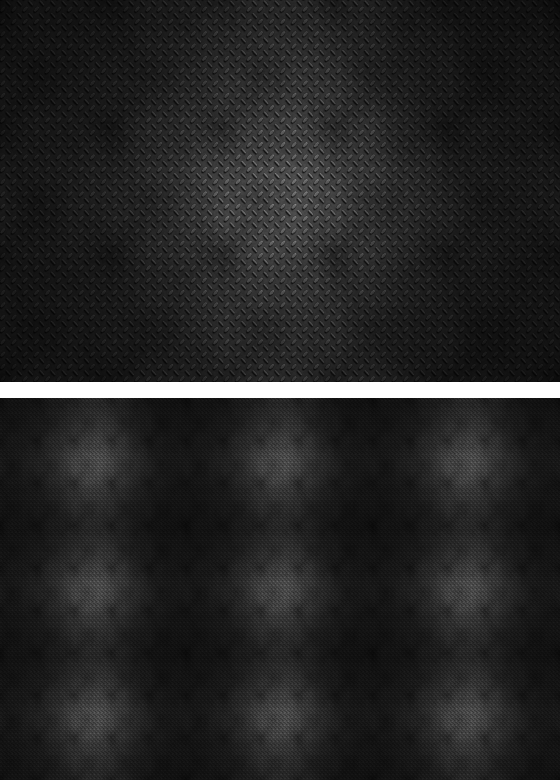
Top: one tile. Bottom: repeated 3 by 3.
This texture is drawn by a Shadertoy shader. Its source:

```glsl
// Dark steel tread plate: crossed raised lugs, mottled wear and a soft central glow.
#define LUG_CELLS vec2(50.0, 31.0)    // lug cells across and down
#define WEAR_TILES vec2(5.0, 3.0)     // repeats of the wear blotches
#define GLOW_FALLOFF vec2(2.0, 0.85)  // how fast the glow fades in x and y
#define EDGE_LIGHT 0.052
#define GLOW_LIGHT 0.205
#define WEAR_AMOUNT 0.65
#define GRAIN_AMOUNT 0.2
#define WIDE_LUG vec2(0.175, 0.138)   // half length and radius, in cell widths
#define SLIM_LUG vec2(0.215, 0.088)
#define LUG_ANGLE 0.85

const float PI = 3.14159;
const vec2 LIGHT_DIR = vec2(0.45, 0.89);

float hash(vec2 p) {
    vec3 q = fract(vec3(p.xyx) * 0.1031);
    q += dot(q, q.yzx + 33.33);
    return fract((q.x + q.y) * q.z);
}

// Value noise that wraps after a whole number of lattice cells.
float wrapNoise(vec2 p, vec2 period) {
    vec2 i = floor(p), f = fract(p);
    f = f * f * (3.0 - 2.0 * f);
    float a = hash(mod(i, period));
    float b = hash(mod(i + vec2(1.0, 0.0), period));
    float c = hash(mod(i + vec2(0.0, 1.0), period));
    float d = hash(mod(i + 1.0, period));
    return mix(mix(a, b, f.x), mix(c, d, f.x), f.y);
}

// Layered blotches over the unit square.
float wrapFbm(vec2 uv, vec2 period) {
    float sum = 0.0, weight = 0.5;
    for (int octave = 0; octave < 4; octave++) {
        sum += weight * wrapNoise(uv * period, period);
        period *= 2.0;
        weight *= 0.5;
    }
    return sum / 0.9375;
}

// Signed distance to a slightly tapered capsule at the given angle.
float lugDistance(vec2 p, float angle, vec2 shape) {
    vec2 axis = vec2(cos(angle), sin(angle));
    float along = dot(p, axis);
    float nearest = clamp(along, -shape.x, shape.x);
    float taper = 1.0 - 0.25 * abs(nearest) / shape.x;
    return length(p - axis * nearest) - shape.y * taper;
}

// Brightness factor of the plate relief.
float treadRelief(vec2 uv) {
    vec2 cell = uv * LUG_CELLS;
    vec2 cellPixels = iResolution.xy / LUG_CELLS;
    vec2 cellSize = vec2(1.0, cellPixels.y / cellPixels.x);
    float soft = 0.6 / cellPixels.x;
    float relief = 1.0;

    // A wide lug leans right; a slim one leans left, half a cell away.
    for (int k = 0; k < 2; k++) {
        bool wide = k == 0;
        vec2 center = vec2(0.25 + 0.5 * float(k));
        vec2 p = (fract(cell - center + 0.5) - 0.5) * cellSize;
        float angle = wide ? LUG_ANGLE : -LUG_ANGLE;
        vec2 shape = wide ? WIDE_LUG : SLIM_LUG;

        float d = lugDistance(p, angle, shape);
        float shadowD = lugDistance(p + LIGHT_DIR * 0.12, angle, shape);
        float slope = (lugDistance(p + LIGHT_DIR * 0.06, angle, shape) - d) / 0.06;
        float rim = smoothstep(-0.13, -0.02, d);

        float shadow = smoothstep(0.05 + soft, -0.04 - soft, shadowD);
        float contact = smoothstep(0.07 + soft, 0.0, d);
        relief *= 1.0 - 0.65 * shadow - 0.14 * contact;
        float top = (wide ? 1.42 : 1.32) + 0.45 * slope * rim;
        relief = mix(relief, top, smoothstep(soft, -soft, d));
    }
    return relief;
}

void mainImage(out vec4 fragColor, in vec2 fragCoord) {
    vec2 uv = fragCoord / iResolution.xy;

    // Glow that is smooth across the tile borders.
    vec2 offset = sin(PI * (uv - 0.5));
    float glow = exp(-dot(GLOW_FALLOFF, offset * offset));
    float light = EDGE_LIGHT + GLOW_LIGHT * glow;

    // Repeating blotches, upright streaks and fine grain.
    float blotches = wrapFbm(fract(uv * WEAR_TILES), vec2(3.0));
    float streaks = wrapFbm(uv, vec2(15.0, 3.0));
    float grain = wrapNoise(uv * vec2(360.0, 246.0), vec2(360.0, 246.0));
    float wear = 1.0 + WEAR_AMOUNT * (0.65 * blotches + 0.35 * streaks - 0.5);
    wear += GRAIN_AMOUNT * (grain - 0.5);

    fragColor = vec4(vec3(light * wear * treadRelief(uv)), 1.0);
}
```
